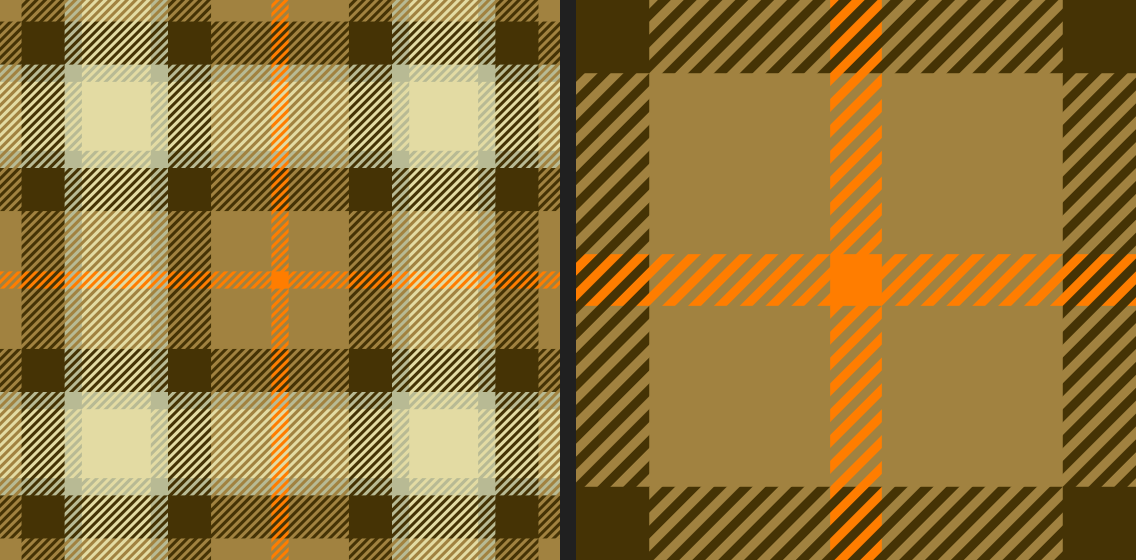
Left, the full canvas; right, a detail of the centre.
Reproduce this pattern procedurally as a three.js fragment shader.

```glsl
// Tartan cloth: one mirrored stripe sett across and down, woven in a diagonal twill.
varying vec2 vUv;

const float THREADS = 65.0; // thread units, and twill ribs, per tile

const vec3 DARK = vec3(0.27, 0.20, 0.02);
const vec3 TAN = vec3(0.63, 0.51, 0.25);
const vec3 CREAM = vec3(0.89, 0.86, 0.64);
const vec3 SAGE = vec3(0.72, 0.73, 0.58);
const vec3 ORANGE = vec3(1.00, 0.49, 0.00);

// Soft step from 0 to 1 over a blur width centred on the edge
float softEdge(float edge, float x, float blur) {
  return clamp((x - edge) / blur + 0.5, 0.0, 1.0);
}

// Stripe colour at a position from 0 to 1, mirrored about the middle
vec3 settColour(float position, float blur) {
  float d = abs(fract(position) - 0.5) * THREADS;
  vec3 colour = ORANGE;
  colour = mix(colour, TAN, softEdge(1.0, d, blur));
  colour = mix(colour, DARK, softEdge(8.0, d, blur));
  colour = mix(colour, SAGE, softEdge(13.0, d, blur));
  colour = mix(colour, CREAM, softEdge(15.0, d, blur));
  colour = mix(colour, SAGE, softEdge(23.0, d, blur));
  colour = mix(colour, DARK, softEdge(25.0, d, blur));
  return mix(colour, TAN, softEdge(30.0, d, blur));
}

// Diagonal ribs rising to the right: 1 where the weft lies on top
float twill(vec2 thread, float blur) {
  float rib = abs(fract(thread.x - thread.y - 0.25) - 0.5);
  return 1.0 - softEdge(0.25, rib, blur);
}

void main() {
  vec2 thread = vUv * THREADS;
  vec2 blur = max(fwidth(thread), vec2(1e-4));

  vec3 warp = settColour(vUv.x, blur.x);
  vec3 weft = settColour(vUv.y, blur.y);
  float weftOnTop = twill(thread, length(blur));

  gl_FragColor = vec4(mix(warp, weft, weftOnTop), 1.0);
}
```
